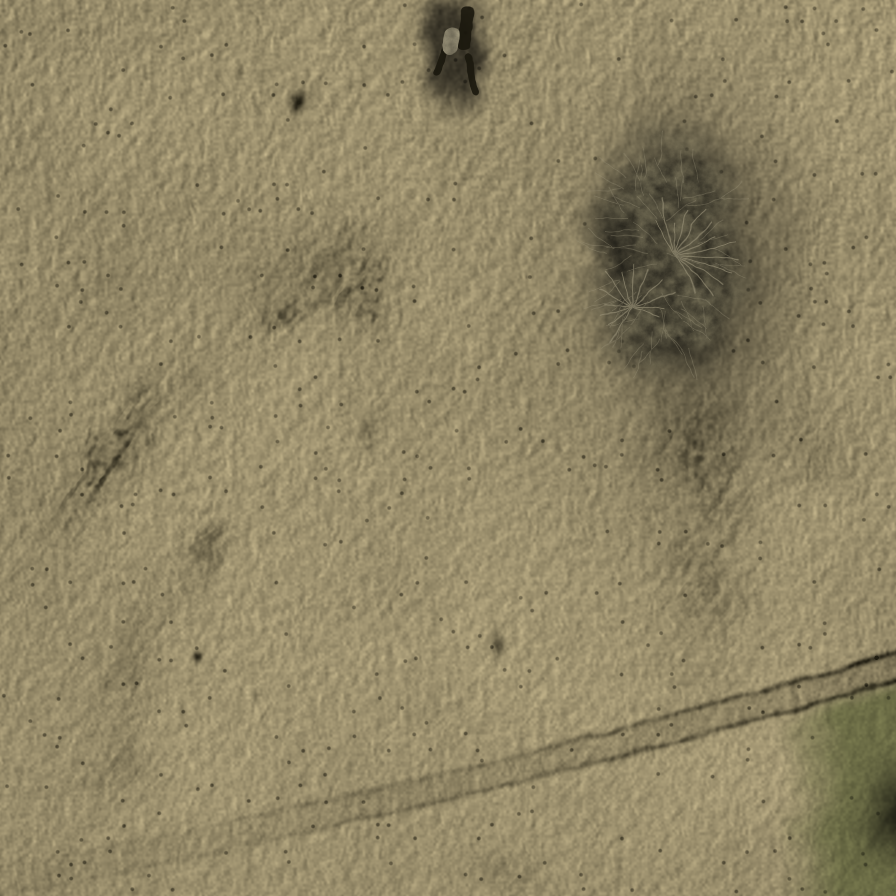
This texture is drawn by a WebGL 2 fragment shader. Its source:

```glsl
#version 300 es
precision highp float;
// Dry grassland seen from above: embossed value noise makes the tufted ground,
// warped soft ellipses make stains and shadows, loops of thin segments make
// the bare tree, and two offset parabolas make the wheel track.
#define SOIL_DARK vec3(0.10, 0.09, 0.05)
#define SOIL_LIGHT vec3(0.72, 0.665, 0.51)
#define GRASS vec3(0.34, 0.36, 0.21)
#define TWIG vec3(0.60, 0.57, 0.47)
#define GROUND_TONE 0.83
#define RELIEF 0.36
#define TUFTS vec2(125.0, 82.0)
#define CROWN vec2(0.742, 0.715)
#define TWIG_COUNT 70
#define STREAK_ANGLE 0.98

uniform vec2 u_resolution;
out vec4 fragColor;

float hash(vec2 p) { return fract(sin(dot(p, vec2(127.1, 311.7))) * 43758.5453); }

float noise(vec2 p) {
    vec2 i = floor(p), f = fract(p);
    f = f * f * (3.0 - 2.0 * f);
    return mix(mix(hash(i), hash(i + vec2(1, 0)), f.x),
               mix(hash(i + vec2(0, 1)), hash(i + vec2(1, 1)), f.x), f.y);
}

float fbm(vec2 p) {
    float sum = 0.0, amp = 0.53;
    for (int i = 0; i < 4; i++) {
        sum += amp * noise(p);
        p = mat2(0.8, 0.6, -0.6, 0.8) * p * 2.03 + 7.3;
        amp *= 0.5;
    }
    return sum;
}

vec2 polar(float a) { return vec2(cos(a), sin(a)); }

vec2 turn(vec2 p, float a) {
    vec2 axis = polar(a);
    return vec2(dot(p, axis), dot(p, vec2(-axis.y, axis.x)));
}

// Soft ellipse: centre in xy, radii in zw
float blot(vec2 p, vec4 e, float angle) {
    vec2 q = turn(p - e.xy, angle) / e.zw;
    return exp(-dot(q, q));
}
float blot(vec2 p, vec4 e) { return blot(p, e, 0.0); }

float segment(vec2 p, vec2 a, vec2 b, float width) {
    vec2 pa = p - a, ba = b - a;
    float d = length(pa - ba * clamp(dot(pa, ba) / dot(ba, ba), 0.0, 1.0));
    float aa = 0.7 / u_resolution.y;
    return 1.0 - smoothstep(width - aa, width + aa, d);
}

// Pale branches spreading from one root
float fan(vec2 p, vec2 root, float heading, float spread, float reach) {
    float sum = 0.0;
    for (float k = 0.0; k < 13.0; k++) {
        float a = heading + spread * (k / 12.0 - 0.5);
        float len = reach * (0.5 + 0.5 * hash(vec2(k, heading)));
        sum = max(sum, segment(p, root, root + len * polar(a), 0.0006));
    }
    return sum;
}

float relief(vec2 p) {
    return mix(noise(p * TUFTS), noise(p * TUFTS * 2.1 + 31.0), 0.38);
}

void main() {
    vec2 uv = gl_FragCoord.xy / u_resolution;
    vec2 warp = vec2(fbm(uv * 28.0), fbm(uv * 28.0 + 50.0)) - 0.5;
    vec2 p = uv + warp * 0.035, wavy = uv + warp * 0.012;

    // Tufted ground lit from one side, with scattered specks
    float bump = relief(wavy) - relief(wavy + vec2(-0.0035, 0.0025));
    float tone = GROUND_TONE + RELIEF * bump * (0.85 + 0.3 * uv.y);
    tone += 0.13 * (noise(uv * 330.0) - 0.5) + 0.16 * (fbm(uv * 7.0) - 0.5);
    tone -= 0.07 * blot(uv, vec4(0, 0.7, 0.25, 0.4));
    vec2 cell = floor(uv * 70.0);
    vec2 speck = fract(uv * 70.0) - 0.3 - 0.4 * vec2(hash(cell), hash(cell + 9.0));
    tone -= 0.4 * step(0.91, hash(cell + 4.0)) * (1.0 - smoothstep(0.06, 0.22, length(speck)));

    // Streaky stains
    vec2 along = turn(wavy, STREAK_ANGLE) * vec2(38, 190);
    float streak = smoothstep(0.3, 0.75, mix(noise(along), noise(uv * 170.0), 0.35));
    float burnt = blot(p, vec4(0.128, 0.492, 0.075, 0.022), 0.92)
        + blot(p, vec4(0.402, 0.674, 0.024, 0.03))
        + 0.6 * blot(p, vec4(0.318, 0.65, 0.028, 0.011), 0.5)
        + 0.55 * blot(p, vec4(0.234, 0.39, 0.04, 0.018), 1.1)
        + 0.9 * blot(uv, vec4(0.41, 0.518, 0.006, 0.02));
    float tail = 0.75 * blot(p, vec4(0.785, 0.5, 0.05, 0.06))
        + 0.6 * blot(p, vec4(0.79, 0.37, 0.05, 0.11));
    float faint = blot(p, vec4(0.36, 0.7, 0.09, 0.045), 0.4)
        + 0.7 * blot(p, vec4(0.2, 0.57, 0.06, 0.035), 0.5)
        + 0.9 * blot(p, vec4(0.13, 0.14, 0.035, 0.035))
        + 0.8 * blot(p, vec4(0.14, 0.25, 0.025, 0.09), -0.35)
        + 0.8 * blot(p, vec4(0.91, 0.49, 0.045, 0.035))
        + 0.8 * blot(p, vec4(0.57, 0.03, 0.045, 0.022));
    tone -= burnt * (0.14 + 0.52 * streak) + tail * (0.1 + 0.32 * streak) + faint * (0.07 + 0.14 * streak);

    // Wheel track, fading to the left
    float rut = uv.y - (0.03 + 0.191 * uv.x + 0.05 * uv.x * uv.x) + warp.y * 0.008;
    float worn = uv.x * uv.x, side = abs(rut + 0.015);
    float ruts = exp(-pow((side - 0.015) / 0.0035, 2.0));
    tone -= ruts * (0.06 + 0.52 * worn) * (0.5 + 0.8 * noise(uv * 110.0));
    tone -= (0.04 + 0.1 * worn) * (1.0 - smoothstep(0.01, 0.022, side));

    // Small dark spots
    tone -= 0.8 * blot(uv, vec4(0.333, 0.887, 0.007, 0.011), -0.4);
    tone -= 0.55 * blot(uv, vec4(0.556, 0.28, 0.006, 0.012));
    tone -= 0.75 * blot(uv, vec4(0.22, 0.267, 0.005, 0.005));
    vec3 colour = mix(SOIL_DARK, SOIL_LIGHT, clamp(tone, 0.04, 1.1));

    // Green corner below the track
    float green = smoothstep(0.86, 0.95, p.x) * smoothstep(0.02, 0.05, -rut);
    colour = mix(colour, GRASS * (0.35 + 0.85 * tone), 0.75 * green);
    colour *= 1.0 - 0.75 * blot(p, vec4(1.01, 0.09, 0.035, 0.04));

    // Tree: shadow, dark crown, twigs and limbs
    colour *= 1.0 - 0.48 * blot(p, vec4(0.772, 0.705, 0.105, 0.17));
    float crown = 1.0 - smoothstep(0.65, 1.25, length((p - CROWN) / vec2(0.085, 0.135)));
    float tangle = fbm(uv * 95.0);
    float hollow = blot(p, vec4(0.685, 0.725, 0.022, 0.05))
        + blot(p, vec4(0.765, 0.605, 0.035, 0.014), -0.3);
    vec3 bark = vec3(0.31, 0.295, 0.23) * (0.3 + 1.3 * tangle);
    colour = mix(colour, bark * (1.0 - 0.5 * hollow), 0.85 * crown);
    float twigs = 0.0;
    for (int i = 0; i < TWIG_COUNT; i++) {
        vec2 seed = vec2(i, 3.7);
        float a = 6.2832 * hash(seed), heading = a + 1.6 * hash(seed + 23.0) - 0.8;
        vec2 root = CROWN + sqrt(hash(seed + 11.0)) * polar(a) * vec2(0.07, 0.115);
        twigs = max(twigs, segment(wavy, root, root + 0.035 * polar(heading), 0.0004));
    }
    float limbs = max(fan(wavy, vec2(0.707, 0.655), 1.9, 4.4, 0.055),
                      fan(wavy, vec2(0.755, 0.715), 0.5, 3.2, 0.07));
    colour = mix(colour, TWIG, max(0.38 * twigs, 0.65 * limbs));

    // Stump: hollow, dark limbs, pale block
    colour *= 1.0 - 0.62 * smoothstep(0.15, 0.75, blot(p, vec4(0.508, 0.945, 0.038, 0.068)));
    float stump = max(segment(wavy, vec2(0.523, 0.987), vec2(0.519, 0.95), 0.007),
        max(segment(wavy, vec2(0.488, 0.92), vec2(0.497, 0.947), 0.004),
            segment(wavy, vec2(0.522, 0.935), vec2(0.529, 0.899), 0.004)));
    colour = mix(colour, SOIL_DARK, 0.9 * stump);
    float block = segment(wavy, vec2(0.503, 0.948), vec2(0.507, 0.963), 0.009);
    colour = mix(colour, TWIG * (0.6 + 0.6 * tangle), block);
    fragColor = vec4(colour, 1.0);
}
```
